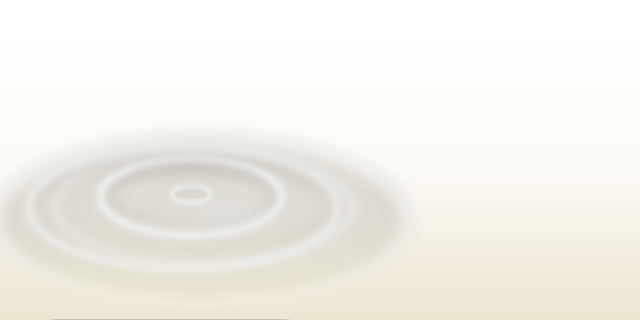
Give the GLSL for this background, as a Shadertoy shader.

```glsl
// Milky ripples spreading over a pale cream surface that fades to white.
// Each ripple is a soft crest around an ellipse, with a shaded trough beside it;
// the ellipses drift downward as they grow, which gives the low viewpoint.

// Approximate signed distance to an axis-aligned ellipse.
float ellipseDistance(vec2 p, vec2 center, vec2 radius) {
    vec2 q = (p - center) / radius;
    float k = length(q);
    return k * (k - 1.0) / max(length(q / radius), 0.001);
}

float bell(float d, float width) {
    return exp(-d * d / (width * width));
}

vec3 backdrop(float y) {
    vec3 cream = vec3(0.925, 0.900, 0.825);
    vec3 ivory = vec3(0.986, 0.983, 0.962);
    vec3 color = mix(cream, ivory, smoothstep(-0.04, 0.56, y));
    return mix(color, vec3(1.0), smoothstep(0.52, 0.97, y));
}

void mainImage(out vec4 fragColor, in vec2 fragCoord) {
    vec2 p = fragCoord / iResolution.y;
    vec3 color = backdrop(p.y);

    // Ellipses from the outside in: center.xy, radius.xy
    const vec4 ripples[5] = vec4[5](
        vec4(0.630, 0.313, 0.648, 0.262),
        vec4(0.635, 0.355, 0.465, 0.178),
        vec4(0.573, 0.352, 0.482, 0.193),
        vec4(0.597, 0.385, 0.283, 0.120),
        vec4(0.597, 0.393, 0.060, 0.026));
    // Crest width, crest strength, trough strength
    const vec3 profiles[5] = vec3[5](
        vec3(0.024, 0.42, 0.010),
        vec3(0.022, 0.35, 0.010),
        vec3(0.018, 0.62, 0.025),
        vec3(0.016, 0.85, 0.045),
        vec3(0.010, 0.80, 0.030));

    // Shaded disc, warmer toward the viewer
    float rim = ellipseDistance(p, ripples[0].xy, ripples[0].zw);
    vec3 discColor = mix(vec3(0.910, 0.893, 0.820), vec3(0.868, 0.860, 0.820),
                         smoothstep(0.06, 0.32, p.y));
    float disc = 1.0 - smoothstep(-0.075, 0.055, rim);
    color = mix(color, discColor, disc * 0.95);

    // Crests and troughs
    for (int i = 0; i < 5; i++) {
        vec2 center = ripples[i].xy;
        vec2 radius = ripples[i].zw;
        vec3 profile = profiles[i];
        float d = ellipseDistance(p, center, radius);
        float height = clamp((p.y - center.y) / radius.y, -1.0, 1.0);

        // The far inner wall is darker than the near one
        float trough = bell(d + 2.2 * profile.x, 1.8 * profile.x);
        color -= profile.z * trough * (0.7 + 0.6 * height) * vec3(1.0, 1.0, 0.95);

        // Cool light, strongest on the sides and the near edge
        float light = profile.y * (1.0 - 0.35 * smoothstep(0.3, 1.0, height));
        vec3 crestColor = mix(vec3(0.955, 0.945, 0.895), vec3(0.935, 0.935, 0.930),
                              smoothstep(0.05, 0.20, p.y));
        color = mix(color, crestColor, light * bell(d, profile.x));
    }

    // Pale sheen low inside the inner bowl
    vec2 sheen = (p - vec2(0.72, 0.335)) / vec2(0.13, 0.045);
    color = mix(color, vec3(0.89, 0.89, 0.89), 0.45 * exp(-dot(sheen, sheen)));

    // Thin grey strip along the lower edge
    float strip = (1.0 - smoothstep(0.001, 0.005, p.y))
                * smoothstep(0.15, 0.18, p.x) * (1.0 - smoothstep(0.88, 0.92, p.x));
    color = mix(color, vec3(0.66, 0.65, 0.60), 0.6 * strip);

    fragColor = vec4(clamp(color, 0.0, 1.0), 1.0);
}
```
